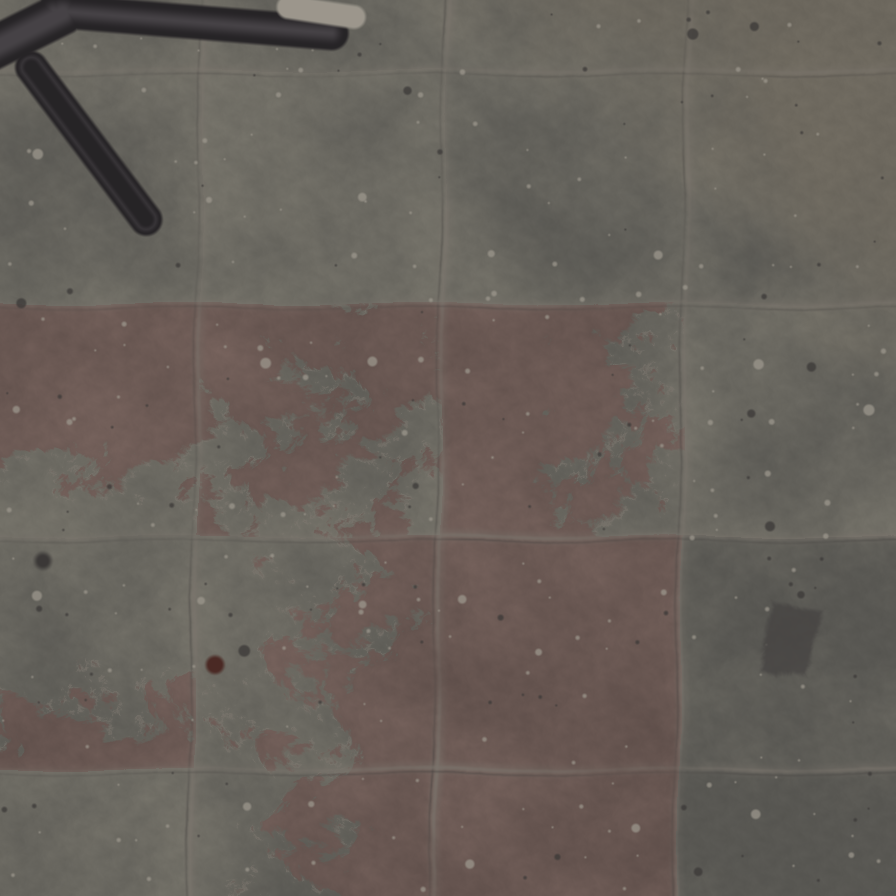
Write a WebGL 1 fragment shader that draws this texture.

```glsl
precision highp float;
// Worn cement floor: a slightly skewed grid of square tiles, some red, most grey.
// Warped layered sines eat ragged patches into the red; cellular specks, raised
// joints, a few stains and a dark furniture foot in the corner finish it.
uniform vec2 u_resolution;

const vec3 LIGHT_GREY = vec3(0.45, 0.44, 0.405);
const vec3 DARK_GREY = vec3(0.355, 0.35, 0.33);
const vec3 WARM_GREY = vec3(0.44, 0.415, 0.37);
const vec3 RED_CLAY = vec3(0.415, 0.34, 0.32);
const vec3 JOINT = vec3(0.48, 0.455, 0.425);
const vec3 CHALK = vec3(0.61, 0.59, 0.55);
const vec3 SOOT = vec3(0.23, 0.22, 0.215);
const vec3 METAL = vec3(0.15, 0.14, 0.15);
const vec3 PLASTIC = vec3(0.235, 0.22, 0.235);

float hash(vec2 p) {
  vec3 q = fract(p.xyx * vec3(0.1031, 0.103, 0.0973));
  q += dot(q, q.yzx + 33.33);
  return fract((q.x + q.y) * q.z);
}

// Layered sines; each layer is bent by the sum so far. About -0.8 to 0.8.
float layers(vec2 p) {
  float sum = 0.0, amp = 0.5;
  for (int i = 0; i < 6; i++) {
    sum += amp * sin(p.x + 1.3 * sin(p.y)) * cos(p.y + 0.8 * sin(p.x * 0.7));
    p = mat2(1.5, 1.15, -1.15, 1.5) * p + 1.7 + sum;
    amp *= 0.62;
  }
  return sum;
}

float segment(vec2 p, vec2 a, vec2 b) {
  vec2 d = b - a;
  return length(p - a - d * clamp(dot(p - a, d) / dot(d, d), 0.0, 1.0));
}

float fill(float dist, float soft) {
  return 1.0 - smoothstep(-soft, soft, dist);
}

// Surviving red pigment per tile: x is the amount, yz the direction it grows in.
vec3 pigment(vec2 id) {
  if (id.x > 2.5 || id.y > 2.5) return vec3(-2.0, 0.0, 0.0);
  if (id.y > 1.5) {
    if (id.x < 0.5) return vec3(0.35, 0.0, 2.0);
    return id.x < 1.5 ? vec3(0.1, -0.1, 0.5) : vec3(0.3, -1.0, 0.2);
  }
  if (id.x > 1.5) return vec3(2.0, 0.0, 0.0);
  if (id.x > 0.5) return id.y > 0.5 ? vec3(-0.05, 1.1, -0.3) : vec3(0.05, 1.3, 0.0);
  return id.y > 0.5 ? vec3(-0.42, 0.0, -1.6) : vec3(-2.0, 0.0, 0.0);
}

// One speck per chosen cell: x is its cover, y is 1 for chalk and 0 for soot.
vec2 specks(vec2 p, float cells, float share, float soft) {
  vec2 id = floor(p * cells);
  vec2 centre = 0.2 + 0.6 * vec2(hash(id + 3.1), hash(id + 17.7));
  float size = mix(0.03, 0.11, pow(hash(id + 41.3), 3.0));
  float cover = fill(length(fract(p * cells) - centre) - size, soft * cells);
  return vec2(cover * step(hash(id), share), step(0.35, hash(id + 71.9)));
}

// Pale ridge with a thin shadow beside it, along the nearest joint of one axis.
vec3 drawJoint(vec3 col, float g, float strength, float soft) {
  float d = fract(g + 0.5) - 0.5;
  col = mix(col, JOINT, 0.4 * strength * fill(abs(d) - 0.022, 0.02));
  col = mix(col, JOINT, 0.6 * strength * fill(abs(d) - 0.007, soft));
  return mix(col, SOOT, 0.4 * strength * fill(abs(d + 0.018) - 0.004, soft));
}

void main() {
  vec2 p = gl_FragCoord.xy / u_resolution;
  float soft = 1.0 / min(u_resolution.x, u_resolution.y) + 0.0006;
  float broad = layers(p * 11.0 + 4.0);
  float ragged = layers(p * 32.0);
  float grain = layers(p * 150.0 + 9.0);

  // Tile grid, leaning a little to the right.
  vec2 grid = vec2((p.x - 0.214 - 0.015 * p.y) / 0.271, (p.y - 0.141) / 0.26) + 1.0;
  grid += 0.008 * sin(p.yx * 23.0) + 0.004 * ragged;
  vec2 id = floor(grid), f = fract(grid) - 0.5;

  // Grey cement, paler toward tile edges, darker at lower right, warm at upper right.
  float rim = smoothstep(0.25, 0.5, max(abs(f.x), abs(f.y)));
  float gloom = step(2.5, id.x) * step(id.y, 1.5);
  float tone = 0.5 + 0.4 * broad + 0.2 * ragged + 0.25 * rim
             + 0.3 * (hash(id + 5.0) - 0.5) - 0.6 * gloom;
  vec3 col = mix(DARK_GREY, LIGHT_GREY, clamp(tone, -0.1, 1.0));
  col = mix(col, WARM_GREY, 0.7 * smoothstep(1.45, 1.85, p.x + p.y + 0.1 * broad));

  // Red pigment with chalky flakes along its torn border.
  vec3 pig = pigment(id);
  float level = pig.x + dot(pig.yz, f) + 0.55 * ragged + 0.12 * grain;
  vec3 clay = RED_CLAY * (1.0 + 0.08 * broad + 0.05 * ragged);
  col = mix(col, clay, 0.92 * smoothstep(-0.07, 0.07, level));
  float torn = fill(abs(level + 0.07) - 0.03, 0.04) * smoothstep(0.0, 0.5, grain + 0.1);
  col = mix(col, JOINT, 0.6 * torn);
  col *= 1.0 + 0.035 * grain;

  // Joints, stronger toward the lower right.
  float wear = clamp(0.55 + 0.5 * broad + 0.3 * (p.x - p.y), 0.15, 1.0);
  col = drawJoint(col, grid.x, wear, soft * 4.0);
  col = drawJoint(col, grid.y, wear * 0.9, soft * 4.0);

  // Specks at two sizes, then single stains.
  for (int i = 0; i < 2; i++) {
    vec2 s = specks(p + 0.37 * float(i), 16.0 + 17.0 * float(i), 0.22, soft);
    col = mix(col, mix(SOOT, CHALK, s.y), 0.75 * s.x);
  }
  vec2 q = p - vec2(0.883, 0.284);
  q.x -= 0.2 * q.y;
  float scuff = max(abs(q.x) - 0.028, abs(q.y + 0.15 * q.x) - 0.038) + 0.006 * ragged;
  col = mix(col, SOOT + 0.04, 0.75 * fill(scuff, 0.004));
  col = mix(col, vec3(0.29, 0.16, 0.14), fill(length(p - vec2(0.24, 0.258)) - 0.010, 0.003));
  col = mix(col, SOOT, fill(length(p - vec2(0.048, 0.374)) - 0.009, 0.004));

  // Furniture foot: slanted leg, bent arm and a pale end cap.
  float leg = segment(p, vec2(0.035, 0.925), vec2(0.163, 0.755));
  col = mix(col, METAL, fill(leg - 0.018, soft * 1.5));
  col = mix(col, PLASTIC + 0.05, fill(abs(leg - 0.011) - 0.002, 0.003) * 0.5);
  float arm = min(segment(p, vec2(-0.01, 0.945), vec2(0.07, 0.985)) - 0.024,
                  segment(p, vec2(0.06, 0.988), vec2(0.37, 0.963)) - 0.019);
  col = mix(col, mix(METAL, PLASTIC + 0.04, fill(arm + 0.012, 0.008)), fill(arm, soft * 1.5));
  float cap = segment(p, vec2(0.322, 0.992), vec2(0.395, 0.981)) - 0.013;
  col = mix(col, CHALK, fill(cap, soft * 1.5));

  gl_FragColor = vec4(col, 1.0);
}
```
